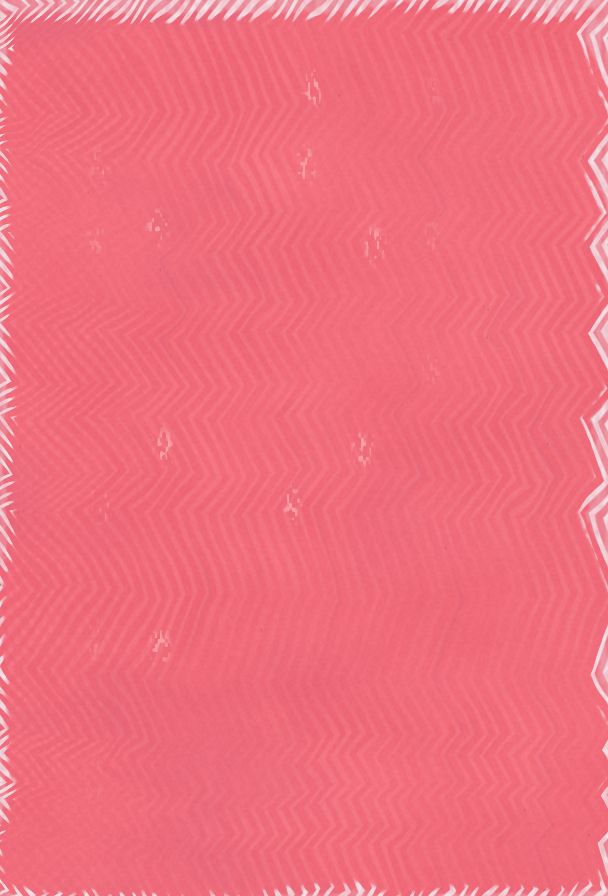
Write a WebGL 1 fragment shader that draws this pattern.

```glsl
precision highp float;
// Hand-brushed coral zigzag strokes, layered translucently on pale paper with frayed edges.

uniform vec2 u_resolution;

const float STROKES = 45.0;        // strokes across the sheet
const float ROWS = 10.0;           // mean zigzag rows down the sheet
const float DOWN_SHARE = 0.62;     // part of a row that leans right going down
const float SWING = 0.043;         // sideways travel of a stroke
const float LEFT_SWING = 0.040;    // extra travel at the left side
const float STROKE_WIDTH = 0.60;   // share of the pitch
const float SOFTNESS = 0.12;       // blur of a stroke edge, in pitches
const float FRAY = 0.014;          // raggedness of the painted border
const float BLOTCH = 0.50;         // strength of the mauve stains
const float WASH = 0.050;          // broad light and dark variation
const float GRAIN = 0.022;
const vec3 PAPER = vec3(0.945, 0.895, 0.912);
const vec3 CORAL = vec3(0.940, 0.408, 0.469);
const vec3 LIGHT_CORAL = vec3(0.960, 0.466, 0.514);
const vec3 MAUVE = vec3(0.875, 0.390, 0.475);
const vec3 DRY_PINK = vec3(0.925, 0.480, 0.545);
const vec3 FLECK = vec3(0.970, 0.650, 0.675);

float hash(vec2 p) {
  vec3 q = fract(vec3(p.xyx) * 0.1031);
  q += dot(q, q.yzx + 33.33);
  return fract((q.x + q.y) * q.z);
}

float noise(vec2 p) {
  vec2 i = floor(p), f = fract(p);
  f = f * f * (3.0 - 2.0 * f);
  return mix(mix(hash(i), hash(i + vec2(1, 0)), f.x),
             mix(hash(i + vec2(0, 1)), hash(i + vec2(1, 1)), f.x), f.y);
}

float fbm(vec2 p) {
  float sum = 0.0, gain = 0.5;
  for (int i = 0; i < 4; i++) {
    sum += gain * noise(p);
    p = p * 2.03 + 17.7;
    gain *= 0.5;
  }
  return sum / 0.9375;
}

// Row phase against depth: tall rows at the top and low middle, tight ones below.
float rowPhase(float t) {
  float dip = (t - 0.79) / 0.11;
  float settle = smoothstep(0.0, 0.20, t) - smoothstep(0.84, 0.97, t);
  return ROWS * t - 0.35 - 0.45 * settle - 0.8 * exp(-dip * dip);
}

// Lopsided triangle wave from -0.5 to 0.5; short rows swing less.
float zigzag(float t) {
  float p = fract(rowPhase(t));
  float rate = (rowPhase(t + 0.02) - rowPhase(t - 0.02)) / 0.04;
  float wave = min(p / DOWN_SHARE, (1.0 - p) / (1.0 - DOWN_SHARE)) - 0.5;
  return wave * clamp(ROWS / rate, 0.55, 1.25);
}

// Coverage of a stroke whose width varies along its length.
float stroke(float u, float depth, float seed) {
  float lane = u * STROKES;
  float id = floor(lane);
  float width = STROKE_WIDTH + 0.40 * (noise(vec2(id * 3.7 + seed, depth * 13.0)) - 0.5);
  float blur = max(SOFTNESS, 0.7 * STROKES / u_resolution.x);
  float d = abs(fract(lane) - 0.5) - 0.5 * width;
  return 1.0 - smoothstep(-blur, blur, d);
}

// Clusters scattered on a jittered grid.
float scatter(vec2 p, float cells, float chance, float radius, float seed) {
  vec2 g = p * cells, id = floor(g);
  vec2 centre = 0.3 + 0.4 * vec2(hash(id + seed), hash(id + seed + 51.0));
  float d = length((fract(g) - centre) * vec2(1.4, 0.8)) / cells;
  return step(hash(id + seed + 97.0), chance) * (1.0 - smoothstep(0.3 * radius, radius, d));
}

// Depth of bare paper along a side, gathered into patches.
float bare(float along, float seed) {
  float patches = smoothstep(0.30, 0.80, noise(vec2(along * 9.0, seed)));
  return 0.018 * patches + 0.010 * noise(vec2(along * 34.0, seed + 5.0));
}

void main() {
  vec2 uv = gl_FragCoord.xy / u_resolution;
  float aspect = u_resolution.y / u_resolution.x;
  float x = uv.x, t = 1.0 - uv.y;
  vec2 pos = vec2(x, t * aspect);

  // Stroke lanes follow the zigzag; rows sag and corners wander by hand.
  float sag = 0.034 * (noise(vec2(x * 3.5, t * 4.0)) - 0.5)
            + 0.014 * (noise(vec2(x * 24.0, t * 6.0)) - 0.5);
  float leftSide = 1.0 - smoothstep(0.03, 0.36, x);
  float bend = (SWING + LEFT_SWING * leftSide) * zigzag(t + sag);
  float drift = 0.016 * (noise(pos * 4.0) - 0.5) + 0.005 * (noise(pos * 17.0) - 0.5);
  float u = x - bend + drift;
  float strokes = stroke(u, t, 1.0);
  float crossed = stroke(x + bend + drift + 0.008, t, 71.0) * leftSide;

  // Layered paint: stroke contrast comes and goes along each lane.
  float lane = floor(u * STROKES);
  float tone = noise(vec2(lane * 7.3, t * 9.0)) - 0.5;
  float visible = 0.25 + 0.75 * smoothstep(0.30, 0.70, fbm(pos * 5.0 + 3.0));
  float broken = 0.65 + 0.35 * noise(vec2(lane * 5.1 + 9.0, t * 22.0));
  float layer = mix(0.72, strokes, visible * broken) + 0.25 * tone;
  vec3 paint = mix(LIGHT_CORAL, CORAL, clamp(layer, 0.0, 1.15));
  paint = mix(paint, CORAL * vec3(0.985, 0.97, 0.985), 0.35 * crossed);

  // Heavier lanes with a fine dark rim, where the brush was reloaded.
  float loaded = smoothstep(0.72, 0.92, noise(vec2(lane * 3.3 + 60.0, t * 6.0)));
  float rim = 1.0 - smoothstep(0.06, 0.24, abs(fract(u * STROKES) - 0.2));
  paint = mix(paint, MAUVE, 0.40 * loaded * rim);

  // Mauve stains gather at the left; washes brighten and darken the sheet.
  float stain = smoothstep(0.44, 0.74, fbm(pos * vec2(3.0, 5.0) + 8.0));
  paint = mix(paint, MAUVE, BLOTCH * stain * (1.0 - 0.80 * smoothstep(0.15, 0.85, x)));
  paint += WASH * (fbm(pos * vec2(4.0, 7.0) + 40.0) - 0.5) * vec3(0.6, 1.0, 0.9);

  // Dry flecks in small clusters, and a few dark specks.
  float dry = smoothstep(0.58, 0.80, noise(pos * vec2(230.0, 130.0)));
  float inner = smoothstep(0.12, 0.2, x) * (1.0 - smoothstep(0.65, 0.75, x));
  paint = mix(paint, FLECK, 0.85 * inner * dry * scatter(pos, 9.0, 0.22, 0.034, 5.0));
  paint = mix(paint, MAUVE * 0.85, 0.5 * scatter(pos, 17.0, 0.05, 0.003, 23.0));

  // Solid paint stops short of the sheet in places; single strokes run past it.
  float top = pos.y - 0.006 - bare(x, 2.0);
  float bottom = aspect - pos.y + 0.008 - bare(x, 31.0);
  float left = x + 0.006 - bare(t, 12.0);
  float right = 0.992 + 0.010 * t - bare(t, 44.0) - mix(u, x, 0.3);
  float border = min(min(top, bottom), min(left, right));
  border += FRAY * (strokes - 0.4) + 0.008 * (noise(pos * 110.0) - 0.5);
  float solid = smoothstep(-0.005, 0.005, border);
  float loose = strokes * (0.70 + 0.30 * noise(pos * vec2(130.0, 45.0)));
  float scuff = 0.40 * noise(pos * vec2(120.0, 80.0) + 5.0);
  vec3 sheet = mix(PAPER, DRY_PINK, max(loose, scuff));

  vec3 color = mix(sheet, paint, solid);
  color += GRAIN * (noise(pos * 260.0) - 0.5);
  gl_FragColor = vec4(color, 1.0);
}
```
